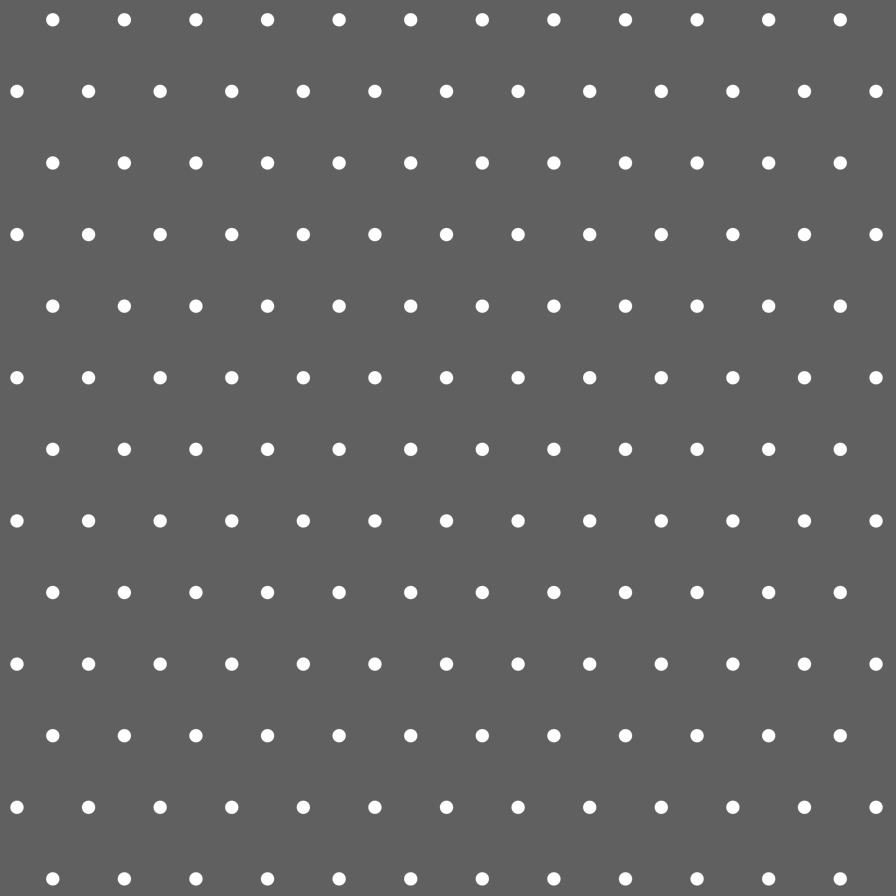
Write a WebGL 2 fragment shader that draws this pattern.

```glsl
#version 300 es
precision highp float;
// Small white dots on flat grey, in rows staggered by half a step.
// The plane is folded into square cells, every second row is shifted,
// and each cell draws one disc from its distance function.

#define PITCH 0.0799                   // dot spacing, across and down
#define FIRST_DOT vec2(0.0589, 0.0191) // centre of the lowest left dot
#define DOT_RADIUS 0.0074
#define EDGE_PIXELS 0.75               // half width of the smoothed edge
#define GROUND_COLOR vec3(0.376)
#define DOT_COLOR vec3(0.995)

uniform vec2 u_resolution;
out vec4 fragColor;

// Signed distance to the nearest dot of the staggered grid.
float dotDistance(vec2 point) {
    vec2 grid = (point - FIRST_DOT) / PITCH;
    float row = floor(grid.y + 0.5);
    grid.x += 0.5 * mod(row, 2.0);
    vec2 cell = fract(grid + 0.5) - 0.5;
    return length(cell) * PITCH - DOT_RADIUS;
}

void main() {
    vec2 point = gl_FragCoord.xy / u_resolution;
    float edge = EDGE_PIXELS / min(u_resolution.x, u_resolution.y);

    float coverage = 1.0 - smoothstep(-edge, edge, dotDistance(point));
    fragColor = vec4(mix(GROUND_COLOR, DOT_COLOR, coverage), 1.0);
}
```
